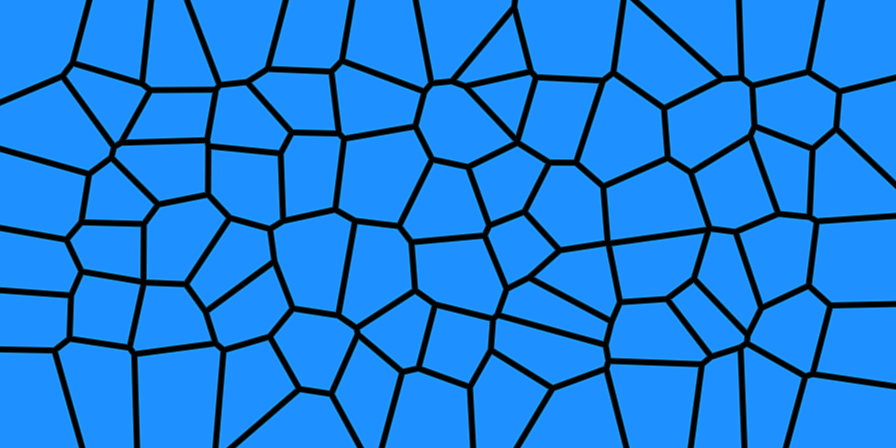
Give the GLSL for this pattern, as a WebGL 2 fragment shader.

```glsl
#version 300 es
precision highp float;
// Draws an irregular mosaic of flat blue Voronoi cells parted by black lines.

uniform vec2 u_resolution;
out vec4 outColor;

const vec3 CELL_BLUE  = vec3(0.118, 0.565, 1.0);
const vec3 RIM_BLUE   = vec3(0.130, 0.615, 0.98);
const vec3 LINE_BLACK = vec3(0.0, 0.005, 0.01);

// Lengths are in canvas heights.
const ivec2 SITE_GRID  = ivec2(13, 6);
const float MARGIN     = 0.035;   // strip along the canvas edge without sites
const float JITTER     = 0.84;    // 0 = regular grid, 1 = fully scattered
const float HALF_WIDTH = 0.0067;
const float SOFTNESS   = 0.0042;  // width of the line's edge ramp
const float RIM_WIDTH  = 0.0032;  // faint lighter band beside a line
const int   REACH      = 2;       // neighbour search radius in grid steps
const uint  SEED       = 37u;

// Integer hash giving two values in 0..1.
vec2 hash2(ivec2 cell) {
    uvec2 h = uvec2(cell + 64) * uvec2(1597u, 3571u) + SEED;
    for (int i = 0; i < 3; i++) {
        h = h * 1664525u + 1013904223u;
        h.x += h.y * 1664525u;
        h.y += h.x * 1664525u;
        h ^= h >> 16u;
    }
    return vec2(h & 65535u) / 65535.0;
}

bool insideGrid(ivec2 cell) {
    return all(greaterThanEqual(cell, ivec2(0))) && all(lessThan(cell, SITE_GRID));
}

vec2 sitePosition(ivec2 cell, vec2 pitch) {
    vec2 offset = 0.5 + JITTER * (hash2(cell) - 0.5);
    return MARGIN + (vec2(cell) + offset) * pitch;
}

// Distance from p to the nearest border between two Voronoi cells.
float borderDistance(vec2 p, vec2 pitch) {
    ivec2 home = clamp(ivec2(floor((p - MARGIN) / pitch)), ivec2(0), SITE_GRID - 1);
    ivec2 ownCell = home;
    vec2 toOwn = vec2(0.0);
    float best = 1e9;

    // Find the site that owns this point.
    for (int y = -REACH; y <= REACH; y++) {
        for (int x = -REACH; x <= REACH; x++) {
            ivec2 cell = home + ivec2(x, y);
            if (!insideGrid(cell)) continue;
            vec2 toSite = sitePosition(cell, pitch) - p;
            float d = dot(toSite, toSite);
            if (d < best) {
                best = d;
                toOwn = toSite;
                ownCell = cell;
            }
        }
    }

    // Measure to the bisectors with the surrounding sites.
    float border = 1e9;
    for (int y = -REACH; y <= REACH; y++) {
        for (int x = -REACH; x <= REACH; x++) {
            ivec2 cell = ownCell + ivec2(x, y);
            if (cell == ownCell || !insideGrid(cell)) continue;
            vec2 toSite = sitePosition(cell, pitch) - p;
            vec2 axis = normalize(toSite - toOwn);
            border = min(border, dot(0.5 * (toOwn + toSite), axis));
        }
    }
    return border;
}

void main() {
    vec2 p = gl_FragCoord.xy / u_resolution.y;
    vec2 canvas = vec2(u_resolution.x / u_resolution.y, 1.0);
    vec2 pitch = (canvas - 2.0 * MARGIN) / vec2(SITE_GRID);
    float d = borderDistance(p, pitch);

    // Line, thin light rim, then the flat cell.
    float ramp = max(SOFTNESS, 1.0 / u_resolution.y);
    float outer = HALF_WIDTH + 0.5 * ramp;
    float fill = clamp((d - HALF_WIDTH) / ramp + 0.5, 0.0, 1.0);
    float rim = 1.0 - smoothstep(outer + 0.5 * RIM_WIDTH, outer + RIM_WIDTH, d);
    vec3 cellColor = mix(CELL_BLUE, RIM_BLUE, rim);
    outColor = vec4(mix(LINE_BLACK, cellColor, fill), 1.0);
}
```
